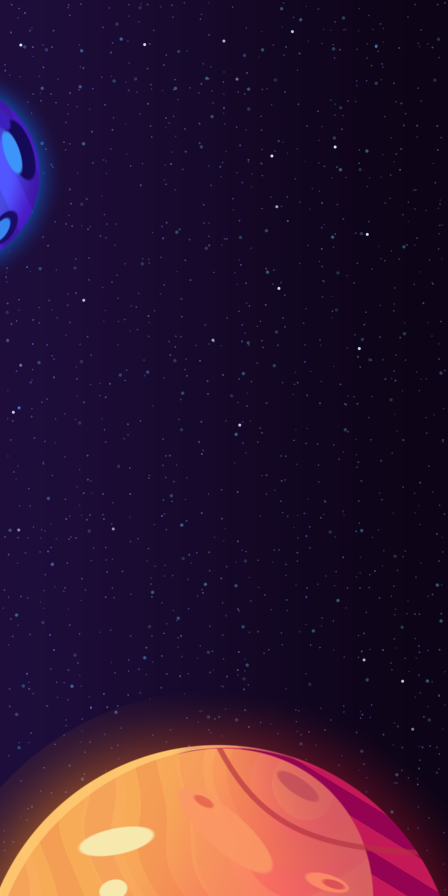
This background is drawn by a Shadertoy shader. Its source:

```glsl
vec3 hash3(vec2 cell) {
    vec3 h = fract(cell.xyx * vec3(0.1031, 0.1030, 0.0973));
    h += dot(h, h.yxz + 33.33);
    return fract((h.xxy + h.yzz) * h.zyx);
}

// Coverage of a shape from its signed distance
float fill(float dist) {
    float pixel = 1.0 / iResolution.x;
    return 1.0 - smoothstep(-pixel, pixel, dist);
}

float ellipse(vec2 p, vec2 center, vec2 radii, float angle) {
    float c = cos(angle), s = sin(angle);
    p -= center;
    vec2 q = vec2(c * p.x + s * p.y, c * p.y - s * p.x);
    return fill((length(q / radii) - 1.0) * min(radii.x, radii.y));
}

// One star per grid cell, kept with the given chance
float stars(vec2 p, float cells, float chance, float radius) {
    vec2 cell = floor(p * cells);
    vec3 h = hash3(cell + cells * 3.0);
    float dist = length(fract(p * cells) - 0.2 - 0.6 * h.yz) / cells;
    float glow = 1.0 - smoothstep(radius * 0.3, radius, dist);
    return glow * step(h.x, chance) * (0.4 + 0.6 * fract(h.x * 91.7));
}

vec3 sky(vec2 p) {
    vec3 color = mix(vec3(0.118, 0.052, 0.235), vec3(0.052, 0.016, 0.088), smoothstep(-0.1, 1.05, p.x));
    color += vec3(0.16, 0.24, 0.34) * stars(p, 23.0, 0.45, 0.0035);
    color += vec3(0.14, 0.34, 0.38) * stars(p, 14.0, 0.35, 0.0055);
    color += vec3(0.16, 0.20, 0.32) * stars(p, 37.0, 0.30, 0.003);
    return color + vec3(0.8, 0.9, 0.95) * stars(p, 7.0, 0.22, 0.005);
}

vec3 blueMoon(vec3 color, vec2 p) {
    vec2 q = p - vec2(-0.115, 1.609);
    float dist = length(q) - 0.203;
    float halo = clamp(1.0 - dist / 0.06, 0.0, 1.0);
    color = mix(color, vec3(0.07, 0.32, 0.72), 0.65 * halo * halo);

    // Body with a violet rim and faceted ridges
    vec3 body = mix(vec3(0.30, 0.32, 0.96), vec3(0.27, 0.09, 0.72), smoothstep(-0.075, 0.0, dist));
    body *= 0.92 + 0.14 * smoothstep(-0.2, 0.2, sin(q.x * 62.0 + q.y * 28.0));

    // Hollows lit from inside
    body = mix(body, vec3(0.08, 0.04, 0.34), ellipse(p, vec2(0.045, 1.665), vec2(0.070, 0.027), 1.9));
    body = mix(body, vec3(0.24, 0.58, 0.98), ellipse(p, vec2(0.027, 1.660), vec2(0.050, 0.017), 1.9));
    body = mix(body, vec3(0.10, 0.05, 0.40), ellipse(p, vec2(0.010, 1.492), vec2(0.042, 0.023), 1.0));
    body = mix(body, vec3(0.22, 0.52, 0.95), ellipse(p, vec2(0.003, 1.487), vec2(0.030, 0.014), 1.0));
    body = mix(body, vec3(0.24, 0.12, 0.74), ellipse(p, vec2(0.002, 1.735), vec2(0.030, 0.014), -0.9));
    return mix(color, body, fill(dist));
}

vec3 planetSurface(vec2 p, float dist) {
    vec3 color = mix(vec3(0.97, 0.67, 0.34), vec3(0.97, 0.41, 0.38),
                     smoothstep(0.25, 0.72, p.x - 0.4 * p.y + 0.05));

    // Curved bands
    float swirl = length((p - vec2(0.68, 0.26)) * vec2(1.0, 0.75));
    swirl += 0.012 * sin(p.y * 23.0 + p.x * 9.0);
    color = mix(color, vec3(0.92, 0.48, 0.30), 0.28 * smoothstep(-0.06, 0.06, sin(swirl * 58.0)));
    color = mix(color, vec3(0.99, 0.69, 0.42), 0.28 * smoothstep(0.3, 0.4, sin(swirl * 29.0 + 1.0)));

    // Pink veil towards the shade
    color = mix(color, vec3(0.79, 0.32, 0.38), 0.7 * smoothstep(0.58, 0.85, p.x + 0.35 * p.y));

    // Craters
    color = mix(color, vec3(0.98, 0.59, 0.39), 0.9 * ellipse(p, vec2(0.503, 0.146), vec2(0.135, 0.043), -0.72));
    color = mix(color, vec3(0.91, 0.42, 0.31), ellipse(p, vec2(0.455, 0.211), vec2(0.024, 0.010), -0.5));
    color = mix(color, vec3(0.98, 0.53, 0.40), ellipse(p, vec2(0.730, 0.030), vec2(0.050, 0.018), -0.3));
    color = mix(color, vec3(0.86, 0.32, 0.33), ellipse(p, vec2(0.745, 0.026), vec2(0.026, 0.009), -0.3));
    color = mix(color, vec3(0.71, 0.25, 0.34), 0.6 * ellipse(p, vec2(0.665, 0.245), vec2(0.055, 0.018), -0.6));

    // Magenta shade with faint stripes
    float shade = 1.0 - ellipse(p, vec2(0.448, -0.057), vec2(0.41, 0.36), 0.8);
    shade *= smoothstep(0.38, 0.44, p.x);
    vec3 shadeColor = mix(vec3(0.58, 0.01, 0.32), vec3(0.77, 0.10, 0.34),
                          smoothstep(-0.1, 0.1, sin(p.y * 62.0 + p.x * 38.0)));
    color = mix(color, shadeColor, shade);

    // Dark streak sweeping to the right
    float fall = 0.24 * exp(-8.0 * (p.x - 0.49));
    float streak = abs(p.y - 0.09 - fall) / sqrt(1.0 + 64.0 * fall * fall) - 0.006;
    color = mix(color, vec3(0.70, 0.19, 0.25), 0.65 * fill(streak) * step(0.47, p.x));

    // Lit rim and glossy spots
    float rimWidth = mix(0.024, 0.004, smoothstep(0.1, 0.6, p.x));
    float rim = fill(-dist - rimWidth) * (1.0 - smoothstep(0.45, 0.75, p.x));
    color = mix(color, vec3(1.0, 0.80, 0.45), 0.8 * rim);
    float gloss = max(ellipse(p, vec2(0.260, 0.122), vec2(0.085, 0.029), 0.2),
                      ellipse(p, vec2(0.253, 0.013), vec2(0.032, 0.023), 0.3));
    return mix(color, vec3(0.97, 0.91, 0.68), gloss);
}

void mainImage(out vec4 fragColor, in vec2 fragCoord) {
    vec2 p = fragCoord / iResolution.x;
    vec3 color = blueMoon(sky(p), p);

    // Planet halo: crisp on the left, fading on the right
    float dist = length(p - vec2(0.487, -0.195)) - 0.532;
    float depth = clamp(1.0 - dist / 0.122, 0.0, 1.0);
    float halo = 0.42 * pow(depth, 1.4) + 0.10 * fill(dist - 0.122) * (1.0 - smoothstep(0.1, 0.5, p.x));
    color = mix(color, mix(vec3(0.82, 0.45, 0.12), vec3(0.58, 0.08, 0.14), smoothstep(0.0, 0.85, p.x)), halo);

    color = mix(color, planetSurface(p, dist), fill(dist));
    fragColor = vec4(color, 1.0);
}
```
